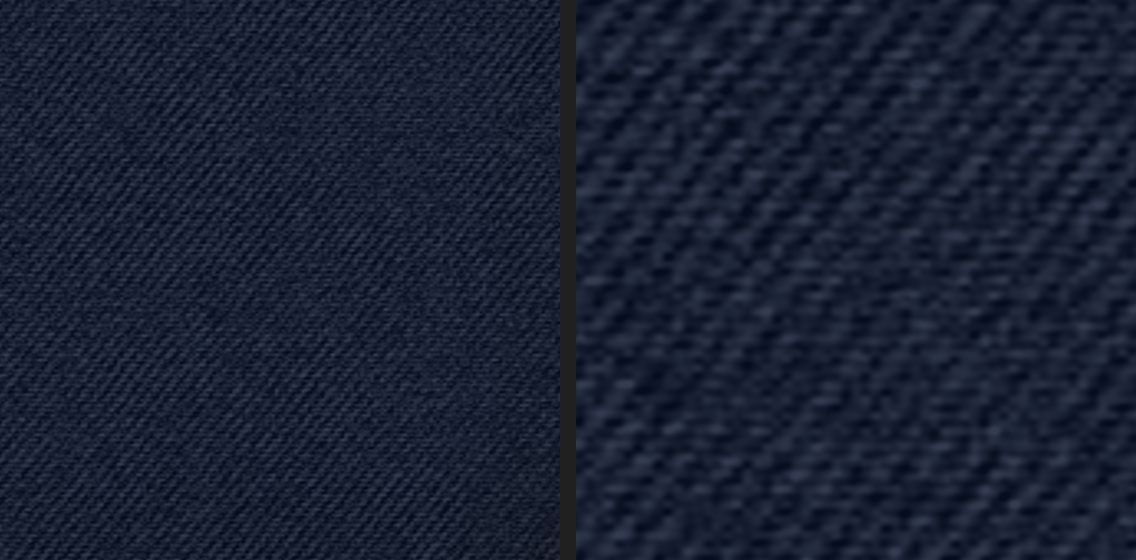
Left, the full canvas; right, a detail of the centre.
A Shadertoy shader for this texture:

```glsl
const float TAU = 6.28319;
const vec2 RIBS = vec2(41.0, 34.0);      // diagonal ribs across and down
const float ROWS = 112.0;                // weft rows down
const float STEP_AMOUNT = 0.35;          // how far each row steps the rib
const float WOBBLE = 0.25;               // rib wander, in rib widths
const float BASE_TONE = 0.45;
const float RIB_DEPTH = 0.33;
const float ROW_DEPTH = 0.15;
const float STITCH_VARIATION = 0.8;
const float GRAIN = 0.95;
const float BLOTCH = 0.05;
const vec2 GRAIN_SCALE = vec2(170.0, 210.0);
const float EDGE_SHADE = 0.08;
const vec3 DARK_NAVY = vec3(0.05, 0.08, 0.15);
const vec3 LIGHT_NAVY = vec3(0.16, 0.19, 0.27);

float hash(vec2 p) {
    vec3 q = fract(p.xyx * 0.1031);
    q += dot(q, q.yzx + 33.33);
    return fract((q.x + q.y) * q.z);
}

float valueNoise(vec2 p) {
    vec2 cell = floor(p);
    vec2 f = fract(p);
    f = f * f * (3.0 - 2.0 * f);
    float low = mix(hash(cell), hash(cell + vec2(1, 0)), f.x);
    float high = mix(hash(cell + vec2(0, 1)), hash(cell + vec2(1, 1)), f.x);
    return mix(low, high, f.y);
}

// Cosine wave that fades out when too fine for the canvas
float wave(float phase) {
    return cos(TAU * phase) * (1.0 - smoothstep(0.4, 0.8, fwidth(phase)));
}

float twillTone(vec2 uv) {
    // Weft rows, bright at whole numbers
    float row = uv.y * ROWS + 0.3 * (valueNoise(uv * vec2(30.0, 12.0)) - 0.5);
    float rowWave = wave(row);

    // Ribs climb to the right in soft steps, one per row
    float steppedY = uv.y - STEP_AMOUNT * sin(TAU * row) / (TAU * ROWS);
    float rib = dot(RIBS, vec2(uv.x, -steppedY));
    rib += WOBBLE * (valueNoise(uv * 14.0 + 7.0) - 0.5);
    float ribWave = wave(rib);

    // Each raised stitch has its own brightness
    float raised = (0.5 + 0.5 * ribWave) * (0.5 + 0.5 * rowWave);
    float stitch = hash(floor(vec2(rib, row) + 0.5) + 200.0) - 0.5;

    // Rib relief is stronger in some patches than in others
    float relief = mix(0.6, 1.4, valueNoise(uv * 9.0 + 31.0));
    float tone = BASE_TONE + RIB_DEPTH * relief * ribWave + ROW_DEPTH * rowWave;
    tone += STITCH_VARIATION * stitch * raised;
    tone += GRAIN * (valueNoise(uv * GRAIN_SCALE + 3.0) - 0.5);
    return tone + BLOTCH * (valueNoise(uv * 6.0 + 51.0) - 0.5);
}

void mainImage(out vec4 fragColor, in vec2 fragCoord) {
    vec2 uv = fragCoord / iResolution.xy;
    float tone = clamp(twillTone(uv), -0.3, 1.4);
    vec3 color = mix(DARK_NAVY, LIGHT_NAVY, tone);

    // Slight shade toward the right and bottom edges
    float shade = smoothstep(0.75, 1.0, uv.x) + smoothstep(0.3, 0.0, uv.y);
    color *= 1.0 - EDGE_SHADE * shade * vec3(0.7, 0.7, 1.0);
    fragColor = vec4(color, 1.0);
}
```
